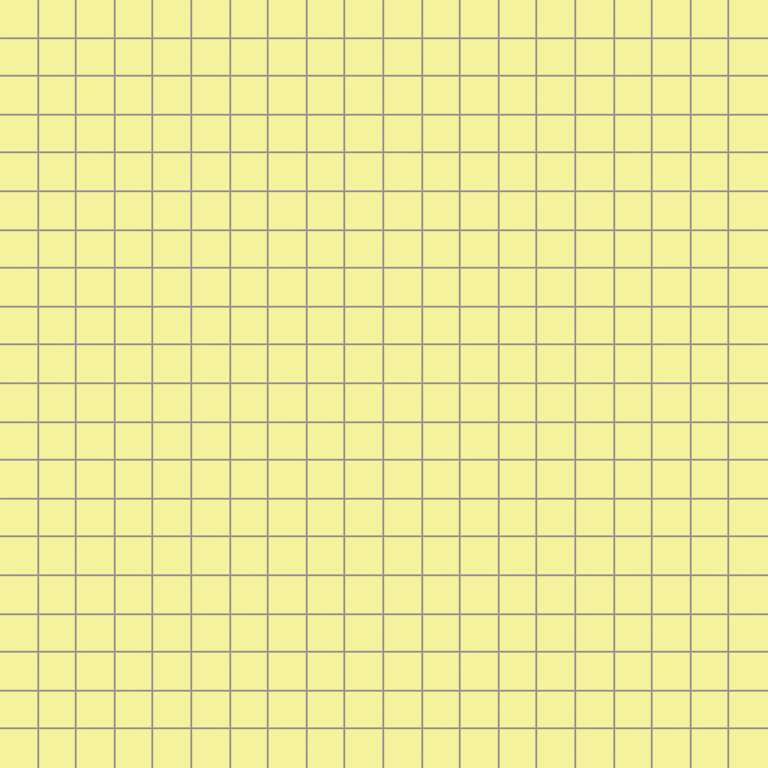
A three.js fragment shader for this pattern:

```glsl
// Pale yellow graph paper ruled with a fine square grid of muted violet lines.

varying vec2 vUv;

const float CELLS = 20.0;              // squares across and down
const float STEPS = 512.0;             // ruling positions snap to this many steps
const float LINE_WIDTH = 1.0 / 512.0;
const float FRINGE_WIDTH = 3.0 / 512.0; // faint tint hugging each line
const float EDGE_SOFTNESS = 1.0 / 512.0;
const float INK_GRAIN = 64.0;          // frequency of the ink variation

const vec3 PAPER = vec3(0.96, 0.95, 0.62);
const vec3 FRINGE = vec3(0.96, 0.96, 0.59);
const vec3 INK = vec3(0.50, 0.45, 0.58);
const vec3 INK_VIOLET = vec3(0.51, 0.43, 0.65);
const vec3 INK_GREY = vec3(0.51, 0.47, 0.55);

float hash(vec2 p) {
  return fract(sin(dot(p, vec2(127.1, 311.7))) * 43758.5453);
}

float valueNoise(vec2 p) {
  vec2 i = floor(p);
  vec2 f = fract(p);
  f = f * f * (3.0 - 2.0 * f);
  float low = mix(hash(i), hash(i + vec2(1.0, 0.0)), f.x);
  float high = mix(hash(i + vec2(0.0, 1.0)), hash(i + vec2(1.0, 1.0)), f.x);
  return mix(low, high, f.y);
}

// Distance to the nearest interior ruling, per axis; the sheet edges stay bare
vec2 rulingDistance(vec2 p) {
  vec2 index = floor((p + 0.5 / STEPS) * CELLS + 0.5);
  index = clamp(index, 1.0, CELLS - 1.0);
  vec2 center = (floor(index * STEPS / CELLS + 0.5) - 0.5) / STEPS;
  return abs(p - center);
}

// Smooth coverage of a stripe of the given width
float stripe(float dist, float width) {
  return clamp((0.5 * width - dist) / EDGE_SOFTNESS + 0.5, 0.0, 1.0);
}

void main() {
  // Rulings are counted from the top left
  vec2 p = vec2(vUv.x, 1.0 - vUv.y);
  vec2 axisDistance = rulingDistance(p);
  float dist = min(axisDistance.x, axisDistance.y);

  // Slight drift of the ink between violet and grey
  float grain = valueNoise(p * INK_GRAIN);
  vec3 ink = mix(INK, INK_VIOLET, smoothstep(0.70, 0.85, grain));
  ink = mix(ink, INK_GREY, smoothstep(0.30, 0.15, grain));

  // Paper, fringe, then line
  vec3 color = mix(PAPER, FRINGE, stripe(dist, FRINGE_WIDTH));
  color = mix(color, ink, stripe(dist, LINE_WIDTH));
  gl_FragColor = vec4(color, 1.0);
}
```
